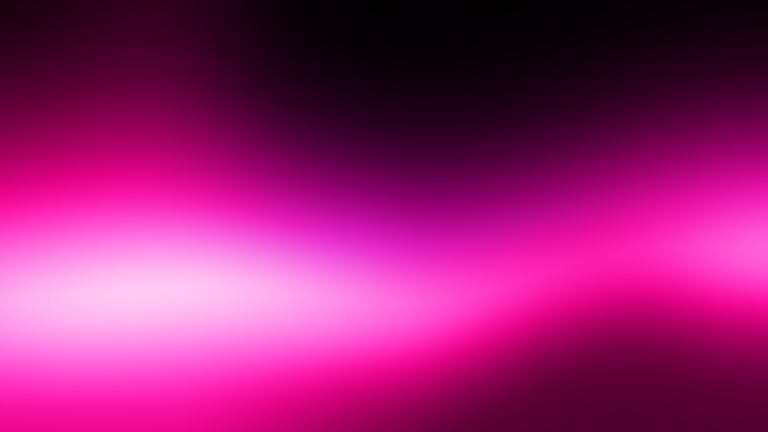
This background is drawn by a Shadertoy shader. Its source:

```glsl
float bell(float offset, float width) {
    float t = offset / width;
    return exp(-0.5 * t * t);
}

// Smooth version of max(x, 0)
float softRamp(float x, float sharpness) {
    return log(1.0 + exp(sharpness * x)) / sharpness;
}

// Height of the brightest line of the band
float ridgeHeight(float x) {
    return 0.30 + 0.125 * smoothstep(0.52, 0.88, x) + 0.033 * bell(x - 0.25, 0.12);
}

// Brightness along that line: wide glow at left, small glow at right
float ridgeEnergy(float x) {
    return 0.87 + 0.92 * bell(x - 0.19, 0.32) + 0.48 * bell(x - 1.02, 0.12);
}

// Long fade towards the dark top
float fadeAbove(float x, float rise) {
    float width = 0.245 + 0.105 * bell(x, 0.2) + 0.02 * bell(x - 1.0, 0.12);
    return exp(-pow(max(rise, 0.0) / width, 1.6));
}

// Shorter fade towards the floor
float fadeBelow(float x, float rise) {
    float width = 0.205 + 0.02 * bell(x - 0.22, 0.12) - 0.035 * bell(x - 0.75, 0.12);
    float t = min(rise, 0.0) / width;
    return exp(-t * t);
}

float lightEnergy(vec2 uv, float rise) {
    float peak = ridgeEnergy(uv.x);
    float floorEnergy = mix(0.85, 0.31, smoothstep(0.2, 0.62, uv.x));
    float above = peak * fadeAbove(uv.x, rise);
    float below = mix(floorEnergy, peak, fadeBelow(uv.x, rise));
    float column = 0.13 * bell(uv.x - 0.21, 0.09) * smoothstep(0.4, 0.75, uv.y);
    return (rise > 0.0 ? above : below) + column;
}

// Black to magenta to pale pink, shifted to violet by the second value
vec3 neonColor(float energy, float violet) {
    float pale = softRamp(energy - 1.0, 14.0);
    float shift = 0.4 * violet * smoothstep(0.5, 1.0, energy);
    float red = energy - pale;
    float green = pale + shift;
    float blueGap = (0.43 - violet) * exp(-2.7 * pale);
    return vec3(red - shift, green, red * (1.0 - blueGap));
}

void mainImage(out vec4 fragColor, in vec2 fragCoord) {
    vec2 uv = fragCoord / iResolution.xy;
    float rise = uv.y - ridgeHeight(uv.x);

    // Violet tint above the ridge, strongest at the centre
    float violet = 0.2 * bell(uv.x - 0.48, 0.14) + 0.1 * smoothstep(0.5, 0.75, uv.x);
    violet *= smoothstep(0.0, 0.15, rise);

    vec3 color = neonColor(lightEnergy(uv, rise), violet);
    fragColor = vec4(clamp(color, 0.0, 1.0), 1.0);
}
```
